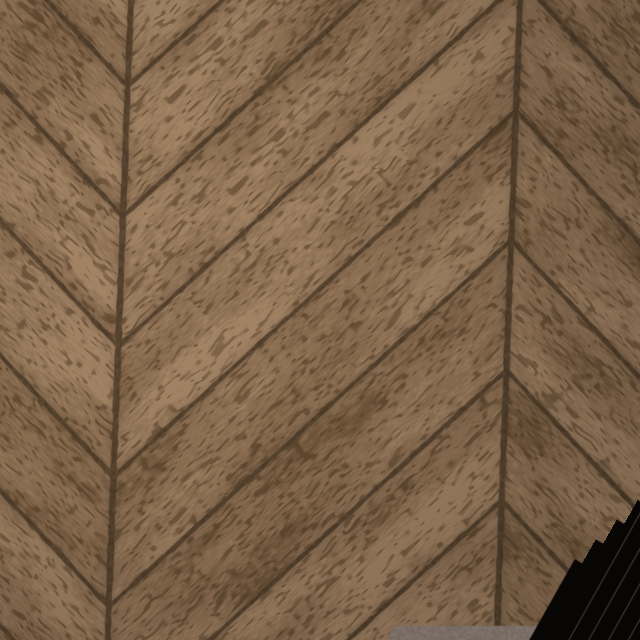
A three.js fragment shader for this texture:

```glsl
varying vec2 vUv;

// Layout, in canvas units
const float COLUMN_WIDTH = 0.608;
const float SEAM_X = 0.168;
const float SEAM_LEAN = 0.0365;
const float PLANK_PITCH = 0.2032;
const float JOINT_START = 0.052;
const float RISE_INNER = 0.942;
const float RISE_OUTER = 1.03;
const float SEAM_HALF = 0.0048;
const float JOINT_HALF = 0.0034;
const float SOFT = 0.0017;

// Grain frequency: along and across each plank
const vec2 FLECK_FREQ = vec2(75.0, 250.0);
const vec2 FIBRE_FREQ = vec2(120.0, 430.0);
const vec2 BLOTCH_FREQ = vec2(5.0, 17.0);

// Foreground slats and ledge
const vec2 SLAT_ORIGIN = vec2(0.827, 0.0);
const vec2 SLAT_DIR = vec2(0.49, 0.872);
const float SLAT_STEP = 0.0135;
const float LEDGE_TOP = 0.022;

const vec3 WOOD_LIGHT = vec3(0.60, 0.485, 0.37);
const vec3 WOOD_MID = vec3(0.525, 0.415, 0.308);
const vec3 WOOD_DARK = vec3(0.42, 0.32, 0.22);
const vec3 FLECK = vec3(0.33, 0.25, 0.16);
const vec3 GROUT = vec3(0.30, 0.232, 0.16);
const vec3 SLAT = vec3(0.03, 0.02, 0.02);
const vec3 SLAT_EDGE = vec3(0.25, 0.20, 0.18);
const vec3 LEDGE = vec3(0.48, 0.43, 0.40);

float hash(vec2 p) {
  vec3 q = fract(vec3(p.xyx) * 0.1031);
  q += dot(q, q.yzx + 33.33);
  return fract((q.x + q.y) * q.z);
}

float noise(vec2 p) {
  vec2 i = floor(p);
  vec2 f = fract(p);
  f = f * f * (3.0 - 2.0 * f);
  return mix(mix(hash(i), hash(i + vec2(1.0, 0.0)), f.x),
             mix(hash(i + vec2(0.0, 1.0)), hash(i + vec2(1.0, 1.0)), f.x), f.y);
}

float fbm(vec2 p) {
  return 0.55 * noise(p) + 0.3 * noise(p * 2.1 + 17.0) + 0.15 * noise(p * 4.3 + 41.0);
}

// Distance to the nearest multiple of the pitch
float repeatDistance(float x, float pitch) {
  return abs(fract(x / pitch + 0.5) - 0.5) * pitch;
}

float inside(float d) {
  return 1.0 - smoothstep(-SOFT, SOFT, d);
}

vec3 woodColor(vec2 grain, vec2 id) {
  vec2 g = grain + 3.0 * vec2(hash(id + 50.0), hash(id + 90.0));
  float blotch = fbm(g * BLOTCH_FREQ);
  float fibre = noise(g * FIBRE_FREQ);
  float fleck = noise(g * FLECK_FREQ + 1.5 * noise(g * 40.0));
  float tone = 0.5 + 1.3 * (blotch - 0.5) + 0.35 * (fibre - 0.5)
             + 0.3 * (fleck - 0.5) + 0.2 * (hash(id + 20.0) - 0.5);
  vec3 color = mix(WOOD_DARK, WOOD_MID, smoothstep(0.0, 0.5, tone));
  color = mix(color, WOOD_LIGHT, smoothstep(0.45, 0.95, tone));
  float pores = smoothstep(0.62, 0.9, 1.0 - fleck) * mix(0.75, 0.4, blotch);
  return mix(color, FLECK, pores);
}

void main() {
  vec2 p = vUv;

  // Leaning columns and zigzag planks
  float u = p.x - SEAM_X - SEAM_LEAN * p.y;
  float inner = clamp(u, 0.0, COLUMN_WIDTH);
  float rise = RISE_INNER * inner - RISE_OUTER * (u - inner);
  float across = p.y - JOINT_START - rise;
  vec2 id = vec2(floor(u / COLUMN_WIDTH), floor(across / PLANK_PITCH));
  vec2 along = normalize(id.x == 0.0 ? vec2(1.0, 0.925) : vec2(1.0, -1.07));
  vec2 grain = vec2(dot(p, along), dot(p, vec2(-along.y, along.x)));
  vec3 color = woodColor(grain, id + 10.0);

  // Joints with slightly worn edges
  float wear = 0.0018 * (noise(p * 75.0) - 0.5);
  float seam = repeatDistance(u, COLUMN_WIDTH) - SEAM_HALF + wear;
  float joint = repeatDistance(across, PLANK_PITCH) * along.x - JOINT_HALF + wear;
  float gap = min(seam, joint);
  color *= 1.0 - 0.1 * exp(-max(gap, 0.0) * 160.0);
  vec3 grout = GROUT * (0.88 + 0.24 * noise(p * 180.0));
  color = mix(color, grout, 0.92 * inside(gap));

  // Soft light falling off to the lower right
  color *= 1.06 - 0.2 * smoothstep(0.15, 0.95, length(p - vec2(0.26, 0.62)));

  // Pale ledge
  float ledge = max(p.y - LEDGE_TOP, 0.605 + 0.55 * p.y - p.x);
  color = mix(color, LEDGE * (0.94 + 0.12 * noise(p * 260.0)), inside(ledge));

  // Stepped dark slats
  vec2 q = p - SLAT_ORIGIN;
  float side = dot(q, vec2(SLAT_DIR.y, -SLAT_DIR.x));
  float end = 0.145 + 0.043 * floor(max(side, 0.0) / SLAT_STEP);
  float slats = max(-side, dot(q, SLAT_DIR) - end);
  float edge = inside(repeatDistance(side, 2.0 * SLAT_STEP) - 0.0009) * step(0.045, side);
  color = mix(color, mix(SLAT, SLAT_EDGE, edge), inside(slats));

  gl_FragColor = vec4(color, 1.0);
}
```
